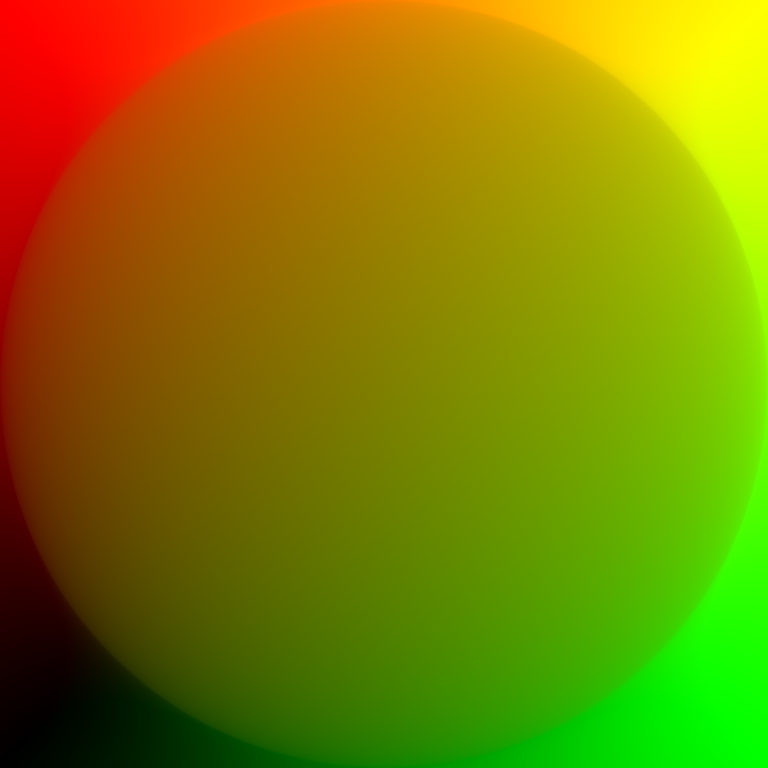
A WebGL 2 fragment shader for this background:

```glsl
#version 300 es
precision highp float;

// A two-axis colour ramp seen through a round glass lens that fills the canvas.
// Red rises with height and green with width; the lens shrinks offsets from the
// centre by half, and beyond its rim they are stretched towards the corners.

uniform vec2 u_resolution;
out vec4 outColor;

// Scale of the offset from the centre, given the squared distance (rim at 1).
// Both branches meet at 1 on the rim with a steep, continuous slope.
float lensScale(float radiusSquared) {
    float depth = sqrt(abs(1.0 - radiusSquared));
    return radiusSquared < 1.0
        ? 1.0 / (1.0 + depth)
        : (1.0 + depth) / radiusSquared;
}

// Bends a point in the range -1 to 1 around the centre of the lens.
vec2 bendThroughLens(vec2 point) {
    return point * lensScale(dot(point, point));
}

// Black, red, green and yellow at the four corners of the unit square.
vec3 cornerRamp(vec2 position) {
    vec2 ramp = clamp(position, 0.0, 1.0);
    return vec3(ramp.y, ramp.x, 0.0);
}

void main() {
    vec2 point = 2.0 * gl_FragCoord.xy / u_resolution - 1.0;
    vec2 bent = bendThroughLens(point);
    outColor = vec4(cornerRamp(0.5 + 0.5 * bent), 1.0);
}
```
